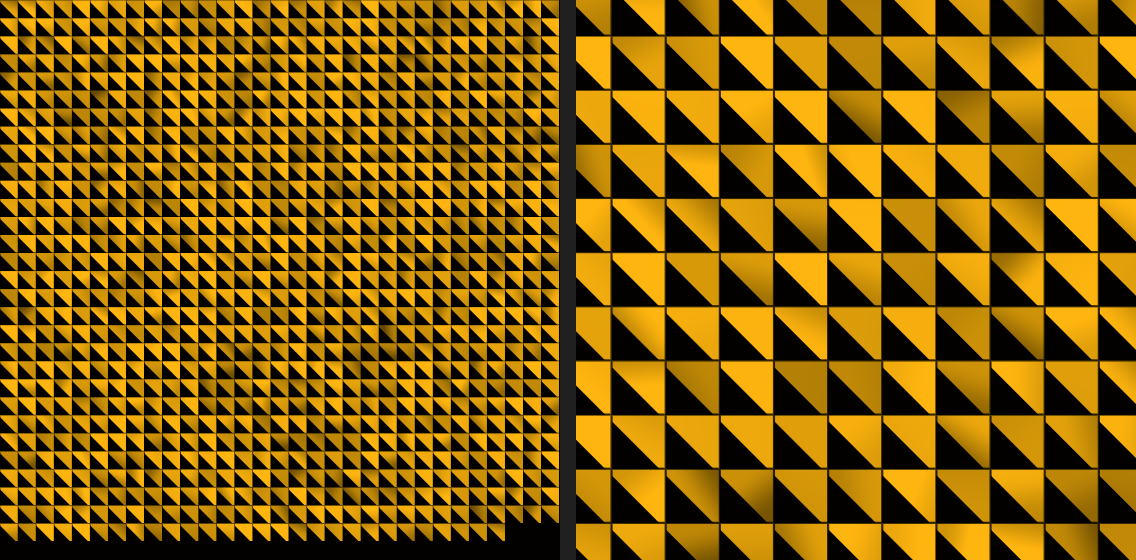
Left: the whole. Right: its middle third, enlarged.
Give the GLSL for this pattern, as a Shadertoy shader.

```glsl
// Rows of gold right triangles on black, split by thin dark seams.
// Each cell hashes its own brightness and a soft directional shade;
// layered sines add slow drift, and the last row stops short.

const float CELLS = 31.03;       // cell pitches per canvas side
const float COLUMNS = 31.0;
const float CELL_COUNT = 927.0;  // cells filled in reading order
const float DIAGONAL_SHIFT = 0.12;
const float SEAM_HALF_WIDTH = 0.02;
const float SEAM_STRENGTH = 0.8;
const vec3 GOLD = vec3(1.0, 0.71, 0.06);
const vec3 BLACK = vec3(0.006, 0.005, 0.0);

float hash(vec2 cell, float seed) {
    vec3 q = fract(vec3(cell.xyx + seed) * vec3(0.1031, 0.1030, 0.0973));
    q += dot(q, q.yzx + 33.33);
    return fract((q.x + q.y) * q.z);
}

// Slow brightness change across neighbouring cells, about -1 to 1
float drift(vec2 cell) {
    return 0.5 * sin(cell.x * 0.73 + 1.8 * sin(cell.y * 0.41))
         + 0.5 * sin(cell.y * 0.89 - cell.x * 0.37 + 2.0);
}

// Brightness inside one cell: hashed level plus a hashed soft shadow
float cellShade(vec2 cell, vec2 local) {
    float level = mix(0.74, 1.06, hash(cell, 3.7)) + 0.06 * drift(cell);
    float angle = 6.2832 * hash(cell, 17.3);
    float along = dot(local - vec2(0.62, 0.38), vec2(cos(angle), sin(angle)));
    float depth = 0.38 * pow(hash(cell, 41.9), 2.0);
    float shadow = depth * smoothstep(-0.3, 0.55, along);
    return clamp(level - shadow, 0.4, 1.0);
}

// Signed distance to the diagonal, positive on the upper right side
float diagonalDistance(vec2 local) {
    return (local.x - local.y + DIAGONAL_SHIFT) * 0.7071;
}

// Distance to the nearest cell border
float borderDistance(vec2 local) {
    vec2 d = min(local, 1.0 - local);
    return min(d.x, d.y);
}

// Area-like coverage of a shape from its signed distance
float coverage(float distanceInside, float pixel) {
    return clamp(distanceInside / pixel + 0.5, 0.0, 1.0);
}

// One when the cell belongs to the filled run, else zero
float isFilled(vec2 cell) {
    float index = cell.y * COLUMNS + cell.x;
    return step(index, CELL_COUNT - 0.5) * step(cell.x, COLUMNS - 0.5);
}

// Dark gold loses blue faster than red and green
vec3 goldTone(float shade) {
    return GOLD * vec3(shade, shade, pow(shade, 3.0));
}

void mainImage(out vec4 fragColor, in vec2 fragCoord) {
    // Grid counted from the upper left corner
    vec2 uv = fragCoord / iResolution.xy;
    vec2 grid = vec2(uv.x, 1.0 - uv.y) * CELLS;
    vec2 cell = floor(grid);
    vec2 local = fract(grid);
    float pixel = CELLS / iResolution.y;

    // Triangle and seam masks
    float triangle = coverage(diagonalDistance(local), pixel) * isFilled(cell);
    float seam = coverage(SEAM_HALF_WIDTH - borderDistance(local), pixel);

    vec3 color = mix(BLACK, goldTone(cellShade(cell, local)), triangle);
    color = mix(color, BLACK, seam * SEAM_STRENGTH);
    fragColor = vec4(color, 1.0);
}
```
